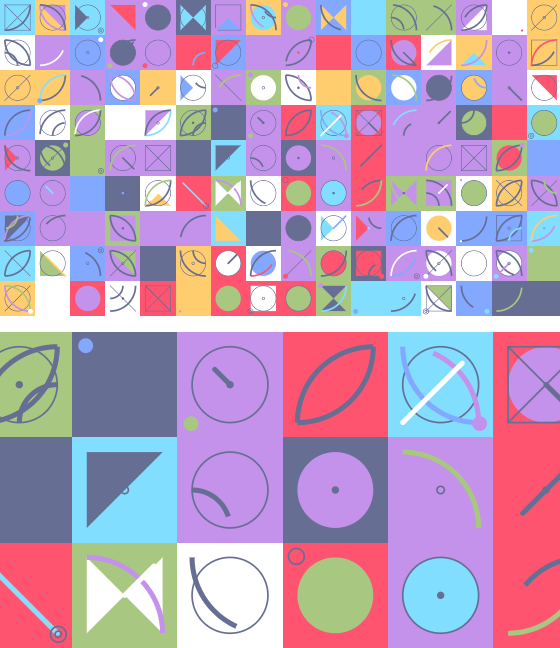
Top: the whole. Bottom: its middle third, enlarged.
Give the GLSL for this pattern, as a Shadertoy shader.

```glsl
// A 16 x 9 mosaic of flat coloured tiles with random discs, triangles, arcs and dots.

const float R = 0.36;        // half size of the figure inside a tile
const float THIN = 0.008;    // half widths of the strokes
const float THICK = 0.024;
const vec3 NAVY = vec3(0.40, 0.43, 0.58);

float rnd(vec2 id, float seed) {
    return fract(sin(dot(id, vec2(12.9898, 78.233)) + seed * 37.719) * 43758.5453);
}

vec3 palette(float h) {
    if (h < 0.20) return vec3(0.77, 0.57, 0.92);  // purple
    if (h < 0.28) return NAVY;
    if (h < 0.38) return vec3(0.51, 0.66, 1.00);  // blue
    if (h < 0.53) return vec3(1.00, 0.33, 0.44);  // red
    if (h < 0.67) return vec3(1.00);              // white
    if (h < 0.81) return vec3(0.66, 0.78, 0.50);  // green
    if (h < 0.92) return vec3(1.00, 0.80, 0.43);  // yellow
    return vec3(0.51, 0.87, 1.00);                // cyan
}

// Stroke colour: mostly navy, sometimes an accent
vec3 strokeInk(vec2 id, float seed) {
    return rnd(id, seed) < 0.6 ? NAVY : palette(rnd(id, seed + 0.5));
}

// Rotate by a random number of quarter turns
vec2 quarterTurn(vec2 p, float h) {
    float a = floor(h * 4.0) * 1.5707963;
    return mat2(cos(a), sin(a), -sin(a), cos(a)) * p;
}

float box(vec2 p) {
    return max(abs(p.x), abs(p.y)) - R;
}

float segment(vec2 p, vec2 a, vec2 b) {
    vec2 d = b - a;
    return length(p - a - d * clamp(dot(p - a, d) / dot(d, d), 0.0, 1.0));
}

// Arc about the lower left corner of the figure, swept over part of a quarter
float arc(vec2 p, float radius, float sweep) {
    vec2 v = p + R;
    float a = sweep * 1.5707963;
    float d = abs(length(v) - radius) - THICK;
    return max(d, max(-v.y, dot(v, vec2(-sin(a), cos(a)))));
}

void paint(inout vec3 col, vec3 ink, float d) {
    col = mix(col, ink, clamp(0.5 - d * iResolution.y / 9.0, 0.0, 1.0));
}

// Solid figure: disc, square, half square, wedge or hourglass
float solid(vec2 p, float kind) {
    if (kind < 0.25) return length(p) - R;
    if (kind < 0.28) return box(p);
    if (kind < 0.34) return max(box(p), (p.x + p.y) * 0.7071);
    if (kind < 0.40) return max(p.x - R, (abs(p.y) - p.x) * 0.7071);
    if (kind < 0.43) return max(box(p), (abs(p.y) - abs(p.x)) * 0.7071);
    return 1.0;
}

void mainImage(out vec4 fragColor, in vec2 fragCoord) {
    vec2 grid = fragCoord / iResolution.y * 9.0;
    vec2 id = floor(grid);
    vec2 p = fract(grid) - 0.5;
    vec2 q = quarterTurn(p, rnd(id, 1.0));
    vec3 col = palette(rnd(id, 2.0));

    paint(col, palette(rnd(id, 3.0)), solid(q, rnd(id, 4.0)));

    // Thin outlines: circle, crossed square, diagonal
    float outline = rnd(id, 5.0);
    if (outline < 0.40) paint(col, NAVY, abs(length(p) - R) - THIN);
    else if (outline < 0.52) {
        paint(col, NAVY, abs(box(p)) - THIN);
        if (outline < 0.47)
            paint(col, NAVY, max(abs(abs(p.x) - abs(p.y)) * 0.7071 - THIN, box(p)));
    }
    if (rnd(id, 6.0) < 0.12) paint(col, NAVY, segment(q, vec2(-R), vec2(R)) - THIN);

    // Thick arcs: two opposite large ones form a leaf, a small one curls inside
    float arcs = rnd(id, 7.0);
    float sweep = min(1.0, 0.5 + rnd(id, 8.0));
    if (arcs < 0.52) paint(col, strokeInk(id, 9.0), arc(q, 2.0 * R, sweep));
    if (arcs < 0.24) paint(col, strokeInk(id, 10.0), arc(-q, 2.0 * R, 1.0));
    if (rnd(id, 11.0) < 0.13) paint(col, strokeInk(id, 12.0), arc(q.yx, R, sweep));

    // Thick diagonal stroke of varying length
    if (rnd(id, 13.0) < 0.16) {
        vec2 tip = vec2(R) * (0.4 + 0.6 * rnd(id, 14.0));
        float start = rnd(id, 15.0) < 0.3 ? -R : 0.0;
        paint(col, strokeInk(id, 16.0), segment(quarterTurn(q, rnd(id, 17.0)), vec2(start), tip) - THICK);
    }

    // Centre mark: dot or small ring
    float centre = rnd(id, 18.0);
    if (centre < 0.16) paint(col, strokeInk(id, 19.0), length(p) - 0.035);
    else if (centre < 0.32) paint(col, NAVY, abs(length(p) - 0.035) - THIN);

    // Corner marks: disc, tiny dot or double ring
    float corner = rnd(id, 20.0);
    float r = length(quarterTurn(p, rnd(id, 21.0)) - 0.37);
    if (corner < 0.13) paint(col, palette(rnd(id, 22.0)), r - 0.07);
    else if (corner < 0.18) paint(col, palette(rnd(id, 22.0)), r - 0.03);
    else if (corner < 0.30) {
        paint(col, NAVY, abs(r - 0.075) - THIN);
        if (corner < 0.24) paint(col, NAVY, abs(r - 0.03) - THIN);
    }

    fragColor = vec4(col, 1.0);
}
```
